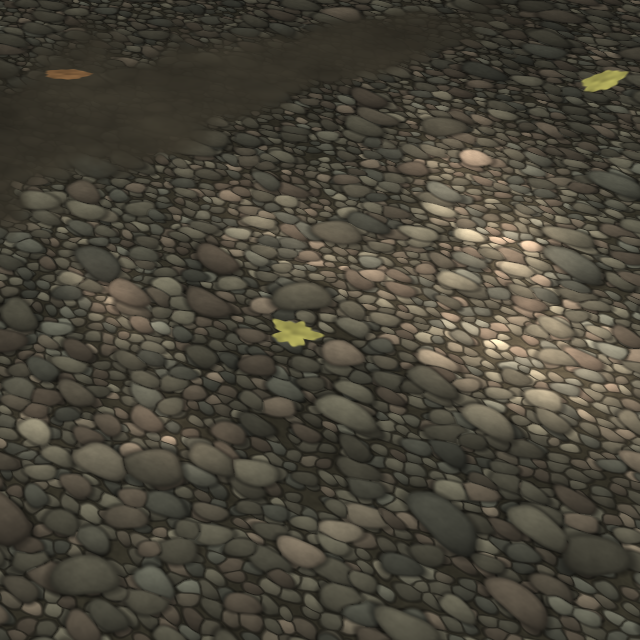
Give the GLSL for this texture, as a WebGL 1 fragment shader.

```glsl
precision highp float;
// River pebbles seen at a slant, in shade with warm patches of sun and a dark pool.
// Three sizes of jittered stones are laid on a perspective ground, each painted
// over the smaller ones, then lit by soft elliptical glows; leaves lie on top.
uniform vec2 u_resolution;

const vec3 GAP = vec3(0.190, 0.180, 0.142);
const vec3 OLIVE = vec3(0.335, 0.325, 0.272);
const vec3 BROWN = vec3(0.350, 0.318, 0.268);
const vec3 SLATE = vec3(0.300, 0.302, 0.262);
const vec3 POOL = vec3(0.205, 0.190, 0.152);
const vec3 SUNLIGHT = vec3(2.32, 2.18, 2.16);
const vec3 YELLOW_LEAF = vec3(0.63, 0.61, 0.33);
const vec3 RUST_LEAF = vec3(0.46, 0.34, 0.22);

struct Stone {
  vec2 local;  // position within the stone, about -1 to 1
  float edge;  // positive inside, zero on the outline
  float id;
};

float hash(vec2 p) {
  return fract(sin(dot(p, vec2(127.1, 311.7))) * 43758.5453);
}

float noise(vec2 p) {
  vec2 i = floor(p), f = fract(p);
  f = f * f * (3.0 - 2.0 * f);
  float low = mix(hash(i), hash(i + vec2(1.0, 0.0)), f.x);
  float high = mix(hash(i + vec2(0.0, 1.0)), hash(i + 1.0), f.x);
  return mix(low, high, f.y);
}

float fbm(vec2 p) {
  return 0.55 * noise(p) + 0.3 * noise(p * 2.1 + 7.3) + 0.15 * noise(p * 4.3 + 2.9);
}

vec2 rotate(vec2 p, float angle) {
  float c = cos(angle), s = sin(angle);
  return vec2(c * p.x + s * p.y, c * p.y - s * p.x);
}

// Nearest stone of a jittered grid; creases form where two stones meet.
Stone pebbles(vec2 p, float presence, float seed) {
  Stone stone = Stone(vec2(0.0), -2.0, 0.0);
  float best = -2.0, second = -2.0;
  for (int j = -1; j <= 1; j++) {
    for (int i = -1; i <= 1; i++) {
      vec2 cell = floor(p) + vec2(float(i), float(j));
      vec2 key = cell + seed;
      if (hash(key + 31.7) > presence) continue;
      float id = hash(key);
      vec2 jitter = vec2(hash(key + 5.3), hash(key + 9.1)) - 0.5;
      vec2 offset = p - cell - 0.5 - 0.55 * jitter;
      float radius = mix(0.40, 0.68, hash(key + 13.9));
      vec2 q = rotate(offset, 1.5 * (hash(key + 17.2) - 0.6));
      q /= radius * vec2(1.17, 0.83);
      float a = atan(q.y, q.x);
      float lobes = 0.07 * sin(2.0 * a + 40.0 * id) + 0.07 * sin(3.0 * a + 90.0 * id);
      vec2 w = pow(abs(q) + 0.001, vec2(2.4));
      float field = 1.0 - pow(w.x + w.y, 1.0 / 2.4) * (1.0 + lobes);
      if (field > best) {
        second = best;
        best = field;
        stone.local = offset / radius;
        stone.id = id;
      } else {
        second = max(second, field);
      }
    }
  }
  stone.edge = min(best, 0.75 * (best - second));
  return stone;
}

vec3 stoneColor(float id) {
  vec3 tint = mix(OLIVE, BROWN, smoothstep(0.55, 0.9, id));
  tint = mix(tint, SLATE, 1.0 - smoothstep(0.1, 0.3, id));
  float tone = fract(id * 17.3);
  return tint * (0.76 + 0.30 * tone + 0.32 * pow(tone, 6.0));
}

// Casts a contact shadow, then paints the domed stone over what lies below.
vec3 paintStone(vec3 below, Stone stone, float soft, float grain) {
  float dome = 1.0 - min(dot(stone.local, stone.local), 1.0);
  float light = 0.88 + 0.21 * stone.local.y - 0.07 * stone.local.x + 0.12 * dome;
  light *= mix(0.76, 1.0, smoothstep(0.0, 0.26, stone.edge));
  vec3 top = stoneColor(stone.id) * light * (0.92 + 0.16 * grain);
  vec3 shaded = below * mix(0.70, 1.0, smoothstep(0.0, 0.28, -stone.edge));
  return mix(shaded, top, smoothstep(-0.6 * soft, soft, stone.edge));
}

float glow(vec2 uv, vec2 center, vec2 size, float angle) {
  vec2 q = rotate(uv - center, angle) / size;
  return exp(-dot(q, q));
}

float sunPatches(vec2 uv) {
  float sun = 0.85 * glow(uv, vec2(0.77, 0.66), vec2(0.17, 0.09), -0.9);
  sun += 0.90 * glow(uv, vec2(0.80, 0.46), vec2(0.25, 0.085), -0.45);
  sun += 0.35 * glow(uv, vec2(0.42, 0.64), vec2(0.13, 0.07), -0.6);
  sun += 0.50 * glow(uv, vec2(0.18, 0.52), vec2(0.11, 0.045), -0.9);
  sun += 0.35 * glow(uv, vec2(0.27, 0.32), vec2(0.10, 0.045), -0.4);
  sun += 0.22 * glow(uv, vec2(0.05, 0.33), vec2(0.06, 0.08), 0.0);
  float dapple = smoothstep(0.25, 0.65, fbm(uv * vec2(10.0, 13.0) + 3.0));
  return min(sun * mix(0.65, 1.15, dapple), 1.1);
}

float poolMask(vec2 uv) {
  float middle = 0.785 + 0.24 * uv.x;
  float depth = mix(0.115, 0.035, smoothstep(0.0, 0.7, uv.x));
  float away = abs(uv.y - middle) / depth + 1.3 * (fbm(uv * 14.0) - 0.5);
  return (1.0 - smoothstep(0.6, 1.45, away)) * (1.0 - smoothstep(0.6, 0.9, uv.x));
}

vec3 paintLeaf(vec3 below, vec2 uv, vec2 size, float angle, float spike, vec3 tint) {
  vec2 q = rotate(uv, angle) / size;
  float a = atan(q.y, q.x);
  float outline = 1.0 + spike * (cos(5.0 * a) + 0.8 * sin(3.0 * a + 1.0));
  outline += 0.5 * spike * sin(11.0 * a);
  float cover = smoothstep(-0.08, 0.14, outline - length(q));
  return mix(below, tint * (0.85 + 0.3 * noise(q * 3.0)), cover);
}

void main() {
  vec2 uv = gl_FragCoord.xy / u_resolution;

  // Ground plane with a slight slope down to the right.
  float depth = 1.0 / (1.0 - 0.5 * uv.y);
  vec2 ground = vec2((uv.x - 0.5) * depth, 2.4 * depth);
  ground.y += 0.34 * ground.x;
  ground += 0.012 * (vec2(noise(ground * 9.0), noise(ground * 9.0 + 40.0)) - 0.5);

  float grain = fbm(ground * 70.0);
  vec3 color = GAP * (0.85 + 0.3 * grain);
  color = paintStone(color, pebbles(ground * 31.0, 0.97, 3.37), 0.24 * depth, grain);
  color = paintStone(color, pebbles(ground * 19.5, 0.48, 57.61), 0.15 * depth, grain);
  color = paintStone(color, pebbles(ground * 11.5, 0.20, 91.83), 0.09 * depth, grain);

  // Far shade, still water and sunlight.
  color *= mix(1.0, 0.80, smoothstep(0.65, 0.95, uv.y));
  vec3 water = POOL * (0.85 + 0.3 * fbm(uv * vec2(18.0, 45.0)));
  color = mix(color, water, 0.93 * poolMask(uv));
  color *= 0.85 + 0.30 * fbm(uv * 6.0 + 20.0);
  color *= mix(vec3(1.0), SUNLIGHT, sunPatches(uv));

  // Fallen leaves.
  color = paintLeaf(color, uv - vec2(0.46, 0.48), vec2(0.035, 0.019), -0.15, 0.17, YELLOW_LEAF);
  color = paintLeaf(color, uv - vec2(0.943, 0.874), vec2(0.036, 0.014), 0.3, 0.08, YELLOW_LEAF);
  color = paintLeaf(color, uv - vec2(0.105, 0.884), vec2(0.036, 0.008), 0.0, 0.06, RUST_LEAF);
  gl_FragColor = vec4(color, 1.0);
}
```
